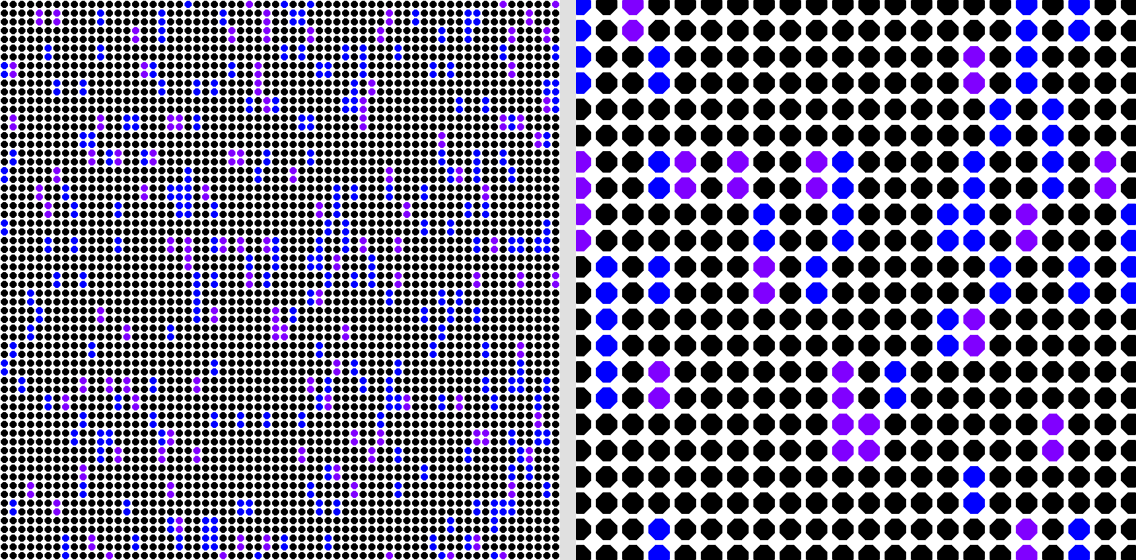
Left, the full canvas; right, a detail of the centre.
This pattern is drawn by a WebGL 1 fragment shader. Its source:

```glsl
precision highp float;

// A 64 by 64 grid of small octagonal dots on white. Most dots are black;
// a hash turns some blue or violet, in vertical pairs of two grid rows.
// Each dot is an octagon distance function, smoothed over one pixel.

uniform vec2 u_resolution;

#define CELLS 64.0          // dots across and down
#define HALF_WIDTH 0.41     // half width of a dot, in cells
#define CORNER_CUT 0.55     // limit of |x| + |y| that bevels the corners
#define BLUE_SHARE 0.10     // fraction of blue dots
#define VIOLET_SHARE 0.047  // fraction of violet dots
#define SEED 17.0
#define PAPER vec3(1.0)
#define BLACK vec3(0.0)
#define BLUE vec3(0.0, 0.0, 1.0)
#define VIOLET vec3(0.5, 0.0, 1.0)

float hash(vec2 p) {
  vec3 q = fract(vec3(p.xyx) * 0.1031);
  q += dot(q, q.yzx + 33.33);
  return fract((q.x + q.y) * q.z);
}

// Signed distance to a square with bevelled corners
float octagon(vec2 p) {
  p = abs(p);
  float sides = max(p.x, p.y) - HALF_WIDTH;
  float bevel = (p.x + p.y - CORNER_CUT) * 0.7071;
  return max(sides, bevel);
}

vec3 dotColor(vec2 cell) {
  // Rows pair up with an offset of one, leaving single rows at both ends
  vec2 pairId = vec2(cell.x, floor((cell.y + 1.0) * 0.5));
  float pick = hash(pairId + SEED);
  if (pick < VIOLET_SHARE) return VIOLET;
  if (pick < VIOLET_SHARE + BLUE_SHARE) return BLUE;
  return BLACK;
}

void main() {
  float side = min(u_resolution.x, u_resolution.y);
  vec2 grid = gl_FragCoord.xy / side * CELLS;
  float pixel = CELLS / side;

  float d = octagon(fract(grid) - 0.5);
  float coverage = clamp(0.5 - d / pixel, 0.0, 1.0);
  gl_FragColor = vec4(mix(PAPER, dotColor(floor(grid)), coverage), 1.0);
}
```
